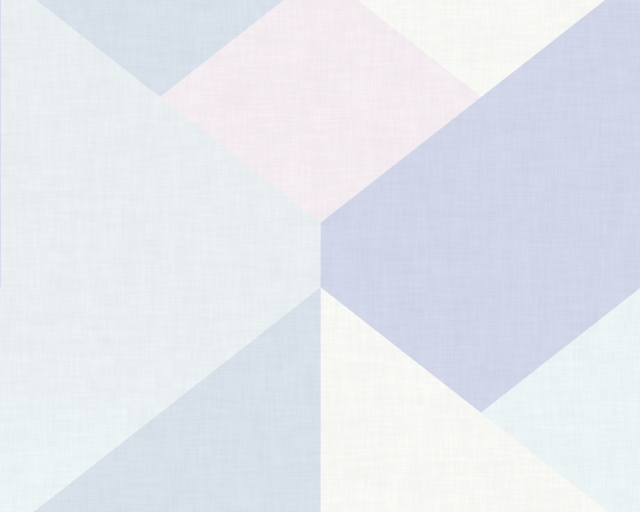
Reproduce this background procedurally as a Shadertoy shader.

```glsl
// Pastel geometric panels meeting at a central seam, with a fine linen weave.

// Panel colours
const vec3 MIST     = vec3(0.914, 0.933, 0.945);
const vec3 MINT     = vec3(0.925, 0.953, 0.957);
const vec3 PINK     = vec3(0.953, 0.925, 0.945);
const vec3 CREAM    = vec3(0.968, 0.972, 0.957);
const vec3 LAVENDER = vec3(0.820, 0.839, 0.910);
const vec3 SKY      = vec3(0.847, 0.882, 0.918);

// Layout, in units of the canvas height
const float SEAM_X       = 0.501;   // fraction of the width
const float SLOPE        = 0.783;   // shared by every diagonal
const float UPPER_TIP    = 0.565;   // top of the seam
const float LOWER_TIP    = 0.439;   // bottom of the seam
const float ROOF_HEIGHT  = 1.0565;  // where the pink sides would cross
const float CORNER_DEPTH = -0.051;  // right corner line, extended to the seam
const float SLIVER       = 0.0011;  // lavender strip on the left border

// Weave
const float THREADS      = 300.0;   // threads per canvas height
const float WEAVE_AMOUNT = 0.016;
const float CLOTH_AMOUNT = 0.007;

float hash(vec2 p) {
    vec3 q = fract(vec3(p.xyx) * 0.1031);
    q += dot(q, q.yzx + 33.33);
    return fract((q.x + q.y) * q.z);
}

float noise(vec2 p) {
    vec2 cell = floor(p);
    vec2 f = fract(p);
    f = f * f * (3.0 - 2.0 * f);
    float low  = mix(hash(cell), hash(cell + vec2(1.0, 0.0)), f.x);
    float high = mix(hash(cell + vec2(0.0, 1.0)), hash(cell + 1.0), f.x);
    return mix(low, high, f.y);
}

// Antialiased coverage of the side where the signed distance is positive
float cover(float dist) {
    float pixel = 1.0 / iResolution.y;
    return smoothstep(-0.7 * pixel, 0.7 * pixel, dist);
}

// Signed distance above the line y = height + slope * x
float above(vec2 p, float height, float slope) {
    return (p.y - height - slope * p.x) * inversesqrt(1.0 + slope * slope);
}

// Crossed threads with a softer, broader unevenness
float linen(vec2 p) {
    float weft = noise(p * THREADS * vec2(0.12, 1.0));
    float warp = noise(p * THREADS * vec2(1.0, 0.12) + 71.0);
    float cloth = noise(p * vec2(12.0, 60.0)) + noise(p * vec2(60.0, 12.0) + 19.0);
    return WEAVE_AMOUNT * (weft + warp - 1.0) + CLOTH_AMOUNT * (cloth - 1.0);
}

void mainImage(out vec4 fragColor, in vec2 fragCoord) {
    vec2 uv = fragCoord / iResolution.xy;
    vec2 p = vec2((uv.x - SEAM_X) * iResolution.x / iResolution.y, uv.y);
    vec2 folded = vec2(abs(p.x), p.y);
    float right = cover(p.x);

    // Large side panels; the left one turns minty towards the bottom
    vec3 leftPanel = mix(MINT, MIST, smoothstep(0.0, 0.45, p.y));
    float sliver = cover((SLIVER - uv.x) * iResolution.x / iResolution.y);
    leftPanel = mix(leftPanel, LAVENDER, sliver * cover(p.y - LOWER_TIP));
    vec3 rightPanel = mix(MINT, LAVENDER, cover(above(folded, CORNER_DEPTH, SLOPE)));
    vec3 color = mix(leftPanel, rightPanel, right);

    // Pink diamond with a triangle on each shoulder
    vec3 triangles = mix(SKY, CREAM, right);
    vec3 top = mix(PINK, triangles, cover(above(folded, ROOF_HEIGHT, -SLOPE)));
    color = mix(color, top, cover(above(folded, UPPER_TIP, SLOPE)));

    // Lower pair of triangles
    color = mix(color, triangles, cover(-above(folded, LOWER_TIP, -SLOPE)));

    fragColor = vec4(clamp(color + linen(p), 0.0, 1.0), 1.0);
}
```
